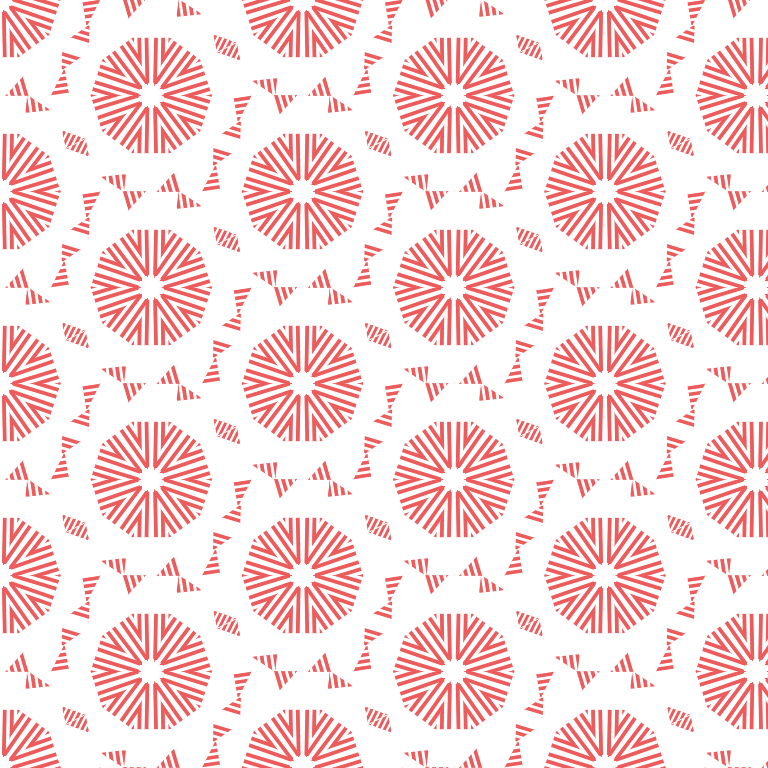
Reproduce this pattern procedurally as a three.js fragment shader.

```glsl
varying vec2 vUv;

const float UNITS = 768.0;               // design units across the canvas
const vec2 CELL = vec2(302.5, 192.0);    // staggered repeat, in design units
const float SECTOR = 0.6283185;          // a tenth of a turn
const vec3 PAPER = vec3(1.0);
const vec3 CORAL = vec3(0.93, 0.36, 0.36);

// Offset from the nearest point of a staggered lattice
vec2 staggered(vec2 p) {
  vec2 a = mod(p + 0.5 * CELL, CELL) - 0.5 * CELL;
  vec2 b = mod(p, CELL) - 0.5 * CELL;
  return dot(a, a) < dot(b, b) ? a : b;
}

float stripes(float x, float period, float width) {
  return abs(mod(x, period) - 0.5 * period) - 0.5 * width;
}

float halfPlane(vec2 p, vec2 a, vec2 b) {
  vec2 e = normalize(b - a);
  return dot(p - a, vec2(e.y, -e.x));
}

// Signed distance bound, corners in either winding
float triangle(vec2 p, vec2 a, vec2 b, vec2 c) {
  float winding = sign(halfPlane(a, c, b));
  vec3 d = vec3(halfPlane(p, a, b), halfPlane(p, b, c), halfPlane(p, c, a));
  d *= winding;
  return max(d.x, max(d.y, d.z));
}

float stripedTriangle(vec2 p, vec2 a, vec2 b, vec2 c, vec2 normal, float period) {
  float bands = stripes(dot(p - a, normalize(normal)), period, 0.56 * period);
  return max(triangle(p, a, b, c), bands);
}

// Decagon of chevrons around an open star
float medallion(vec2 p) {
  float r = length(p);
  float a = mod(atan(p.y, p.x), SECTOR) - 0.5 * SECTOR;
  float along = r * cos(a);
  float across = r * abs(sin(a));
  float chevrons = stripes(across - 0.02 * along, 7.2, 3.8);
  float hole = 10.5 + 2.5 * abs(sin(a * 10.0));
  return max(max(along - 57.7, chevrons), hole - r);
}

float spark(vec2 p) {
  return stripedTriangle(p, vec2(-13.5, 13.0), vec2(-10.0, -4.5), vec2(9.0, 5.0),
                         vec2(1.0, -0.5), 5.2);
}

float steepRibbon(vec2 p) {
  float upper = stripedTriangle(p, vec2(6.7, 46.5), vec2(24.7, 48.0), vec2(11.0, 20.5),
                                vec2(-0.15, 1.0), 6.4);
  float lower = stripedTriangle(p, vec2(14.0, 23.0), vec2(-4.7, 10.0), vec2(13.3, 2.0),
                                vec2(0.3, 1.0), 6.4);
  return min(upper, lower);
}

float levelRibbon(vec2 p) {
  float upper = stripedTriangle(p, vec2(-50.7, 14.7), vec2(-25.3, 17.3), vec2(-27.3, -0.5),
                                vec2(1.0, 0.15), 6.6);
  float lower = stripedTriangle(p, vec2(-30.0, 0.3), vec2(-5.3, 0.3), vec2(-22.7, -18.7),
                                vec2(1.0, 0.3), 6.6);
  return min(upper, lower);
}

void main() {
  vec2 p = vUv * UNITS - vec2(0.0, 0.5);
  float d = medallion(staggered(p));

  // Ornaments sit midway between medallions, each with a half-turn twin
  vec2 sparkPos = staggered(p - 0.25 * CELL);
  vec2 steepPos = staggered(p - 0.25 * CELL * vec2(1.0, -1.0));
  vec2 levelPos = staggered(p - vec2(0.0, 0.5 * CELL.y));
  for (int i = 0; i < 2; i++) {
    float turn = 1.0 - 2.0 * float(i);
    d = min(d, spark(turn * sparkPos));
    d = min(d, steepRibbon(turn * steepPos));
    d = min(d, levelRibbon(turn * levelPos));
  }

  float soft = 0.6 * fwidth(vUv.x) * UNITS;
  float ink = 1.0 - smoothstep(-soft, soft, d);
  gl_FragColor = vec4(mix(PAPER, CORAL, ink), 1.0);
}
```
